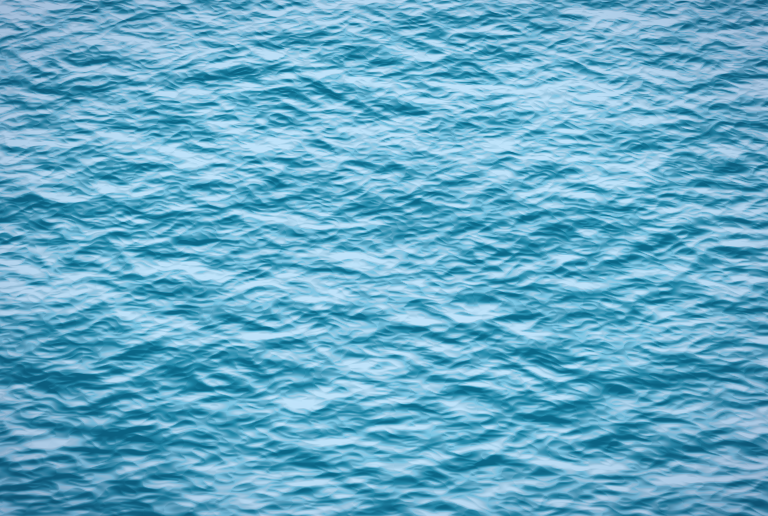
This texture is drawn by a WebGL 2 fragment shader. Its source:

```glsl
#version 300 es
precision highp float;

uniform vec2 u_resolution;
out vec4 outColor;

const int OCTAVES = 5;
const float BASE_FREQUENCY = 6.5;    // swell crests per canvas height
const float OCTAVE_STEP = 1.8;
const float CREST_ASPECT = 0.36;     // below 1 stretches waves sideways
const float CREST_TILT = 0.13;
const float PERSPECTIVE = 0.7;       // how much waves shrink with distance
const float CREST_SOFTNESS = 0.28;
const float WARP = 0.45;
const float PATCH_STRENGTH = 0.75;   // broad pale and dark areas
const float CONTRAST = 1.8;
const float DISTANCE_GLARE = 0.4;
const float VIGNETTE = 0.17;
const float WAVE_WEIGHT[OCTAVES] = float[](0.38, 0.55, 0.8, 0.72, 0.48);

// Water from deep troughs to reflected sky
const int TONES = 6;
const vec3 WATER[TONES] = vec3[](
    vec3(0.06, 0.38, 0.51), vec3(0.15, 0.52, 0.65), vec3(0.36, 0.63, 0.75),
    vec3(0.47, 0.75, 0.87), vec3(0.60, 0.77, 0.87), vec3(0.73, 0.87, 0.96));
const float TONE_STOP[TONES] = float[](0.055, 0.21, 0.42, 0.59, 0.74, 0.915);

vec2 gradient(vec2 cell) {
    float angle = 6.28318 * fract(sin(dot(cell, vec2(127.1, 311.7))) * 43758.5453);
    return vec2(cos(angle), sin(angle));
}

float noise(vec2 p) {
    vec2 cell = floor(p);
    vec2 f = p - cell;
    vec2 blend = f * f * f * (f * (f * 6.0 - 15.0) + 10.0);
    vec2 right = vec2(1.0, 0.0);
    vec2 up = vec2(0.0, 1.0);
    float low = mix(dot(gradient(cell), f),
                    dot(gradient(cell + right), f - right), blend.x);
    float high = mix(dot(gradient(cell + up), f - up),
                     dot(gradient(cell + 1.0), f - 1.0), blend.x);
    return mix(low, high, blend.y);
}

// Pointed crest along the zero line of the noise
float crestHeight(vec2 p) {
    return -abs(noise(p));
}

// Rise of the surface away from the viewer
float crestSlope(vec2 p) {
    vec2 halfStep = vec2(0.0, 0.5 * CREST_SOFTNESS);
    return (crestHeight(p + halfStep) - crestHeight(p - halfStep)) / CREST_SOFTNESS;
}

float waveSlope(vec2 p) {
    float total = 0.0;
    float frequency = BASE_FREQUENCY;
    float side = 1.0;
    for (int i = 0; i < OCTAVES; i++) {
        vec2 q = vec2(p.x * CREST_ASPECT, p.y + side * CREST_TILT * p.x) * frequency;
        q += vec2(17.3, 9.1) * float(i + 1);
        q.y += WARP * noise(q * vec2(0.9, 0.5) + 31.7);
        total += WAVE_WEIGHT[i] * crestSlope(q);
        frequency *= OCTAVE_STEP;
        side *= -0.85;
    }
    return total;
}

vec3 waterColor(float tone) {
    vec3 color = WATER[0];
    for (int i = 1; i < TONES; i++) {
        float t = clamp((tone - TONE_STOP[i - 1]) / (TONE_STOP[i] - TONE_STOP[i - 1]), 0.0, 1.0);
        color = mix(color, WATER[i], t);
    }
    return color;
}

void main() {
    vec2 uv = gl_FragCoord.xy / u_resolution;
    float aspect = u_resolution.x / u_resolution.y;

    // Sea plane: waves grow smaller and closer toward the top
    vec2 sea = vec2((uv.x - 0.5) * aspect * (1.0 + PERSPECTIVE * uv.y),
                    uv.y + 0.5 * PERSPECTIVE * uv.y * uv.y);

    // Near faces show the water, far faces mirror the sky
    float light = -waveSlope(sea);
    light += PATCH_STRENGTH * noise(sea * vec2(1.7, 5.5) + 4.6);
    light += 0.5 * PATCH_STRENGTH * noise(sea * vec2(4.0, 13.0) + 23.4);
    light += DISTANCE_GLARE * (uv.y - 0.45);
    float tone = 1.0 / (1.0 + exp(-CONTRAST * light));
    vec3 color = waterColor(tone);

    // Greener middle, bluer and darker corners
    float corner = smoothstep(0.3, 0.75, length((uv - 0.5) * vec2(1.0, 0.9)));
    float middle = 1.0 - corner;
    color += vec3(-0.02, 0.02, 0.015) * middle * (1.0 - tone);
    color *= 1.02 - VIGNETTE * corner * vec3(1.0, 1.1, 0.85);

    outColor = vec4(clamp(color, 0.0, 1.0), 1.0);
}
```
